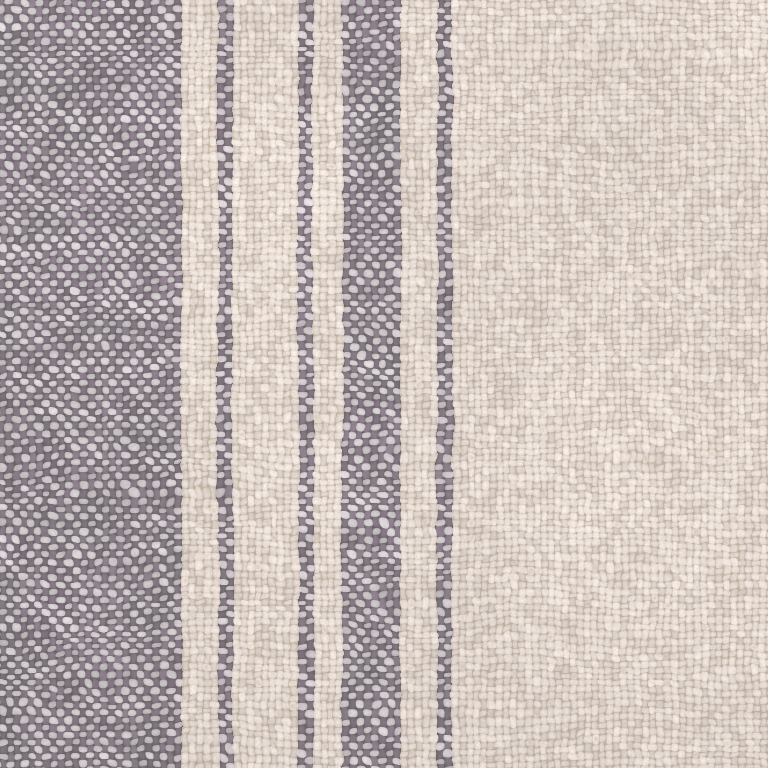
Reproduce this texture procedurally as a three.js fragment shader.

```glsl
// Plain-weave cotton cloth: cream ground with grey-violet vertical warp stripes.
varying vec2 vUv;

float hash(vec2 p) {
  return fract(sin(dot(p, vec2(127.1, 311.7))) * 43758.5453);
}

float noise(vec2 p) {
  vec2 i = floor(p), f = fract(p);
  f = f * f * (3.0 - 2.0 * f);
  return mix(mix(hash(i), hash(i + vec2(1.0, 0.0)), f.x),
             mix(hash(i + vec2(0.0, 1.0)), hash(i + vec2(1.0, 1.0)), f.x), f.y);
}

// 1 when a thread index lies in [first, last)
float band(float thread, float first, float last) {
  return step(first, thread) * step(thread, last - 0.5);
}

// Radius of a rounded pad, 1 at its rim
float padRadius(vec2 q, vec2 halfSize) {
  vec2 a = abs(q) / halfSize;
  return pow(pow(a.x, 2.8) + pow(a.y, 2.8), 1.0 / 2.8);
}

void main() {
  // Thread grid, bent by slow drift and small uneven tension
  vec2 p = vUv * 105.0 + vec2(0.2, 0.0);
  vec2 drift = vec2(noise(p * vec2(0.3, 0.12)), noise(p * vec2(0.07, 0.2) + 40.0)) - 0.5;
  vec2 tension = vec2(noise(p * 0.7 + 9.0), noise(p * 0.7 + 71.0)) - 0.5;
  p += drift * vec2(0.45, 1.3) + tension * 0.4;
  vec2 cell = floor(p), f = fract(p) - 0.5;
  float weftOnTop = mod(cell.x + cell.y, 2.0);

  // Nearest raised pad of each thread direction
  vec2 weftStep = vec2(f.x < 0.0 ? -1.0 : 1.0, 0.0) * (1.0 - weftOnTop);
  vec2 warpStep = vec2(0.0, f.y < 0.0 ? -1.0 : 1.0) * weftOnTop;
  float weftSeed = hash(cell + weftStep + 3.0);
  float warpSeed = hash(cell + warpStep + 57.0);
  vec2 weftPos = f - weftStep, warpPos = f - warpStep;
  weftPos.y += weftPos.x * (weftSeed - 0.5) * 0.35;
  float weftR = padRadius(weftPos, vec2(0.61, 0.45) + (weftSeed - 0.5) * 0.14);
  float warpR = padRadius(warpPos, vec2(0.46, 0.64) + (warpSeed - 0.5) * 0.1);

  // Dyed warp threads: wide band, three fine lines and a middle stripe
  float dyed = band(cell.x, -2.0, 25.0) + band(cell.x, 30.0, 32.0)
             + band(cell.x, 41.0, 43.0) + band(cell.x, 47.0, 55.0)
             + band(cell.x, 60.0, 62.0);

  // Yarn colours with slubs along both directions
  float slub = noise(p * vec2(0.12, 0.7) + 20.0) - 0.5;
  float warpSlub = noise(p * vec2(0.9, 0.09) + 130.0) - 0.5;
  vec3 cream = vec3(0.895, 0.855, 0.825);
  vec3 violet = mix(vec3(0.50, 0.47, 0.50), vec3(0.54, 0.48, 0.53), noise(p * 0.15));
  vec3 warp = mix(cream, violet, dyed) * (1.0 + 0.12 * (warpSeed - 0.5) + 0.1 * warpSlub * dyed);
  vec3 weft = mix(cream, vec3(0.79, 0.765, 0.775), dyed);
  weft *= 1.0 + (0.07 + 0.07 * dyed) * (weftSeed - 0.5) + (0.03 + 0.1 * dyed) * slub;

  // Shadowed gaps, then warp pads, then weft pads
  vec3 gap = mix(vec3(0.77, 0.70, 0.63), vec3(0.43, 0.40, 0.42), dyed);
  vec3 color = mix(gap, warp * (1.03 - 0.09 * warpR * warpR), 1.0 - smoothstep(0.75, 1.1, warpR));
  color = mix(color, weft * (1.04 - 0.09 * weftR * weftR), 1.0 - smoothstep(0.78, 1.1, weftR));

  // Tan flecks in the undyed yarn
  float fleck = smoothstep(0.88, 1.0, hash(cell + 200.0)) * smoothstep(0.5, 0.1, length(f));
  color = mix(color, vec3(0.80, 0.70, 0.62), 0.4 * fleck * (1.0 - dyed));

  // Fibre fuzz and soft uneven light
  color *= 1.0 + 0.07 * (noise(p * 4.5) - 0.5) + 0.04 * (noise(vUv * 5.0) - 0.5);
  color *= 0.985 + 0.02 * vUv.y;
  gl_FragColor = vec4(color, 1.0);
}
```
